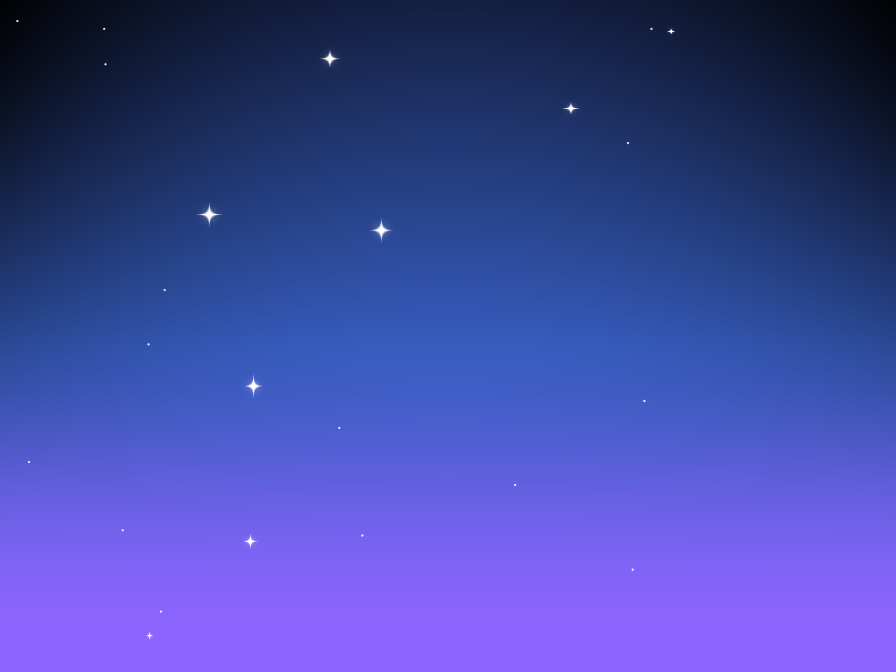
Reproduce this background procedurally as a WebGL 1 fragment shader.

```glsl
precision highp float;
// Twilight sky: violet at the horizon, blue above, fading to black upper corners.
// Four-pointed stars wander upward along a curve with a quickening wobble,
// and hashed pinprick stars are strewn more densely toward the left.
uniform vec2 u_resolution;

float hash(float n) {
  return fract(sin(n * 12.9898) * 43758.5453);
}

vec3 skyColor(vec2 uv) {
  vec3 blue = vec3(0.212, 0.365, 0.75);
  vec3 midnight = vec3(0.075, 0.12, 0.25);
  vec3 violet = vec3(0.55, 0.393, 1.0);
  vec3 sky = mix(blue, midnight, clamp((uv.y - 0.48) * 1.92, 0.0, 1.0));

  // The sides darken increasingly with height.
  float side = 2.0 * uv.x - 1.0;
  sky *= 1.0 - 0.95 * side * side * uv.y * uv.y;
  return mix(violet, sky, smoothstep(0.04, 0.52, uv.y));
}

// Concave four-pointed star with a faint halo.
float sparkle(vec2 p, float size) {
  vec2 q = abs(p) / size;
  float spread = sqrt(q.x) + sqrt(q.y);
  float halo = 0.18 * exp(-5.0 * dot(q, q));
  return max(1.0 - smoothstep(0.6, 1.03, spread), halo);
}

// Centre of a bright star, as a fraction of the canvas.
vec2 starPlace(float i) {
  float wobble = sin(0.9 * i + 0.256 * i * i);
  float x = 0.167 + 0.0076 * i + 0.0108 * i * i
          + 0.072 * wobble + 0.036 * sin(0.898 * i);
  float y = 0.054 + 0.2257 * i - 0.0139 * i * i - 0.078 * wobble;
  return vec2(x, y);
}

void main() {
  vec2 uv = gl_FragCoord.xy / u_resolution;
  vec2 aspect = vec2(u_resolution.x / u_resolution.y, 1.0);
  float light = 0.0;

  // Bright stars, largest halfway along the curve.
  for (int k = 0; k < 8; k++) {
    float i = float(k);
    float size = 0.009 + 0.016 * sin(0.4488 * i);
    light = max(light, sparkle((uv - starPlace(i)) * aspect, size));
  }

  // Pinprick stars.
  for (int k = 0; k < 15; k++) {
    float seed = float(k) + 1.0;
    vec2 place = vec2(pow(hash(seed), 1.5), hash(seed + 31.7));
    float d = length((uv - place) * aspect);
    light = max(light, 0.85 * (1.0 - smoothstep(0.0007, 0.0026, d)));
  }

  gl_FragColor = vec4(mix(skyColor(uv), vec3(1.0), light), 1.0);
}
```
